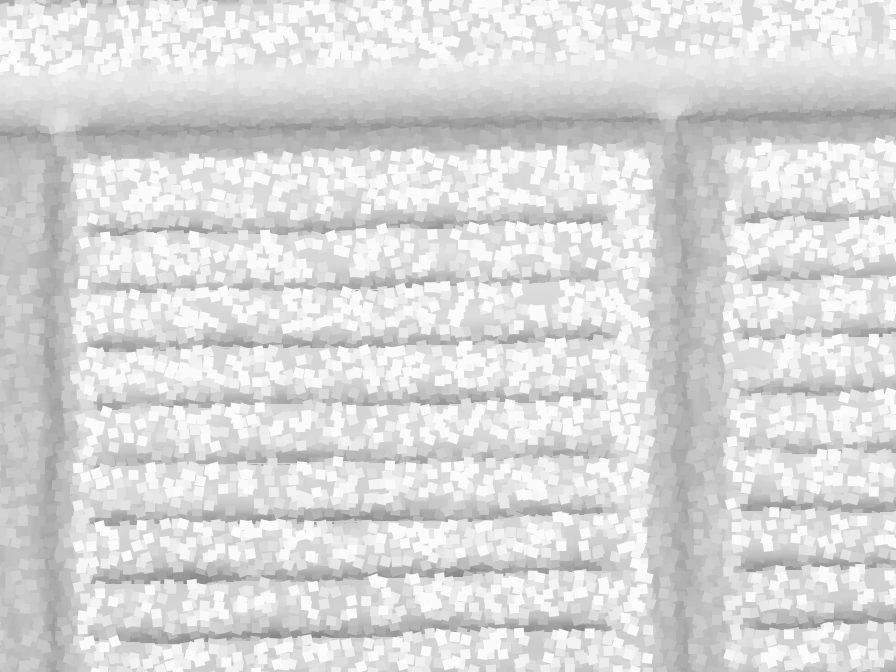
Write a Shadertoy shader that draws this texture.

```glsl
// Pale slatted panels between posts, under a beam, built from small overlapping square chips
#define CHIP_SIZE 0.0108
#define CHIP_HALF 0.68
#define GRAIN 0.34
#define BRIGHT 0.915
#define POST_TONE 0.77
#define POST_FIRST 0.090
#define POST_SPACING 0.906
#define SLAT_FIRST 0.3553
#define SLAT_PERIOD 0.0863
#define SLAT_SLOPE 0.022
#define SEAM_DEPTH 0.200
#define SEAM_SLOPE 0.0235

vec3 hash3(vec2 p) {
    vec3 q = fract(vec3(p.xyx) * vec3(0.1031, 0.1030, 0.0973));
    q += dot(q, q.yxz + 33.33);
    return fract((q.xxy + q.yzz) * q.zyx);
}

// Layered sines, roughly -1 to 1
float waves(vec2 p) {
    return (sin(p.x + 1.7 * sin(p.y)) + 0.6 * sin(2.3 * p.x - 1.9 * p.y + 1.0)
          + 0.4 * sin(4.7 * p.x + 3.1 * p.y + 2.0)) * 0.5;
}

float bell(float x, float width) {
    return exp(-x * x / (width * width));
}

// Shadow under each slat: slow fade downward, sharp lower edge
float slatShadow(vec2 p) {
    float phase = (p.y + SLAT_SLOPE * p.x - SLAT_FIRST) / SLAT_PERIOD;
    phase += 0.06 * waves(vec2(p.x * 9.0, floor(p.y / SLAT_PERIOD) * 0.7));
    float row = floor(phase), f = fract(phase);
    float strength = 0.8 + 0.25 * hash3(vec2(row + 20.0, 3.0)).x;
    strength *= 0.9 + 0.2 * waves(vec2(p.x * 14.0, row * 2.3));
    float shadow = 0.35 * smoothstep(0.5, 0.8, f) + 0.65 * smoothstep(0.72, 0.95, f);
    return shadow * strength * step(-1.0, phase);
}

// Tone in x, amount of grain in y; p.y is depth from the top edge
vec2 surface(vec2 p) {
    float s = p.y - SEAM_DEPTH + SEAM_SLOPE * p.x;
    float post = floor((p.x - POST_FIRST) / POST_SPACING + 0.5);
    float u = p.x - POST_FIRST - post * POST_SPACING;

    // Posts: uneven widths and a soft vertical crease
    float wobble = 0.006 * waves(vec2(p.y * 22.0, post * 3.0));
    float leftEdge = mix(-0.105, -0.030, post) + wobble;
    float rightEdge = mix(0.025, 0.086, post) + wobble;
    float crease = bell(u - mix(-0.012, 0.019, post) - wobble, 0.016);
    float tone = POST_TONE - 0.11 * crease + 0.03 * waves(vec2(u * 90.0, p.y * 18.0));
    float grain = 0.13 - 0.05 * crease;

    // Panels with slats fading out at their sides
    float inside = max(u - rightEdge, leftEdge - u);
    float fade = u > 0.0 ? smoothstep(0.0, 0.035, inside)
                         : smoothstep(0.035, 0.085, inside);
    float shadow = slatShadow(p) * fade;
    float panelTone = BRIGHT - 0.31 * shadow + 0.02 * waves(p * vec2(11.0, 40.0));
    panelTone -= 0.035 * smoothstep(0.55, 1.0, p.y);
    float panel = smoothstep(-0.005, 0.005, inside) * smoothstep(0.036, 0.046, s);
    tone = mix(tone, panelTone, panel);
    grain = mix(grain, GRAIN * (1.0 - 0.75 * min(shadow, 1.0)), panel);

    // Shaded strip below the beam
    float strip = (1.0 - smoothstep(0.03, 0.046, s)) * smoothstep(0.0, 0.03, abs(u - 0.005));
    tone = mix(tone, 0.70, strip * 0.85);
    grain = mix(grain, 0.07, strip);

    // Rounded beam: grainy top, smooth underside
    float under = smoothstep(-0.105, -0.012, s);
    float beamTone = mix(BRIGHT, 0.74, under * under);
    beamTone -= 0.17 * (1.0 - smoothstep(-0.195, -0.180, s));
    float beamGrain = mix(GRAIN, 0.045, smoothstep(-0.115, -0.075, s));
    float beam = 1.0 - smoothstep(-0.004, 0.002, s);
    tone = mix(tone, beamTone, beam);
    grain = mix(grain, beamGrain, beam);

    // Dark seam, broken by a pale flare above each post
    tone -= 0.13 * bell(s + 0.001, 0.011);
    float flare = bell(u, 0.014 + 0.9 * max(-s, 0.0)) * bell(s + 0.014, 0.024);
    tone = mix(tone, 0.91, 0.85 * flare);
    return vec2(tone, grain);
}

void mainImage(out vec4 fragColor, in vec2 fragCoord) {
    vec2 p = vec2(fragCoord.x, iResolution.y - fragCoord.y) / iResolution.y;
    float pixel = 1.0 / (iResolution.y * CHIP_SIZE);
    vec2 grid = p / CHIP_SIZE;
    vec2 cell = floor(grid);
    vec2 base = surface(p);
    float value = base.x - 0.2 * base.y;

    // Jittered, turned squares; the lightest one lies on top
    for (int j = -1; j <= 1; j++)
    for (int i = -1; i <= 1; i++) {
        vec2 id = cell + vec2(i, j);
        vec3 rnd = hash3(id + 51.0);
        vec2 center = id + 0.5 + 0.75 * (rnd.xy - 0.5);
        float angle = 0.7 * (hash3(id + 177.0).x - 0.5);
        float c = cos(angle), s = sin(angle);
        vec2 q = abs(mat2(c, -s, s, c) * (grid - center));
        float cover = clamp(0.5 - (max(q.x, q.y) - CHIP_HALF) / pixel, 0.0, 1.0);
        vec2 look = surface(center * CHIP_SIZE);
        float chip = min(look.x + look.y * (rnd.z - 0.6), 0.985);
        value = max(value, mix(value, chip, cover));
    }
    fragColor = vec4(vec3(clamp(value, 0.0, 1.0)), 1.0);
}
```
